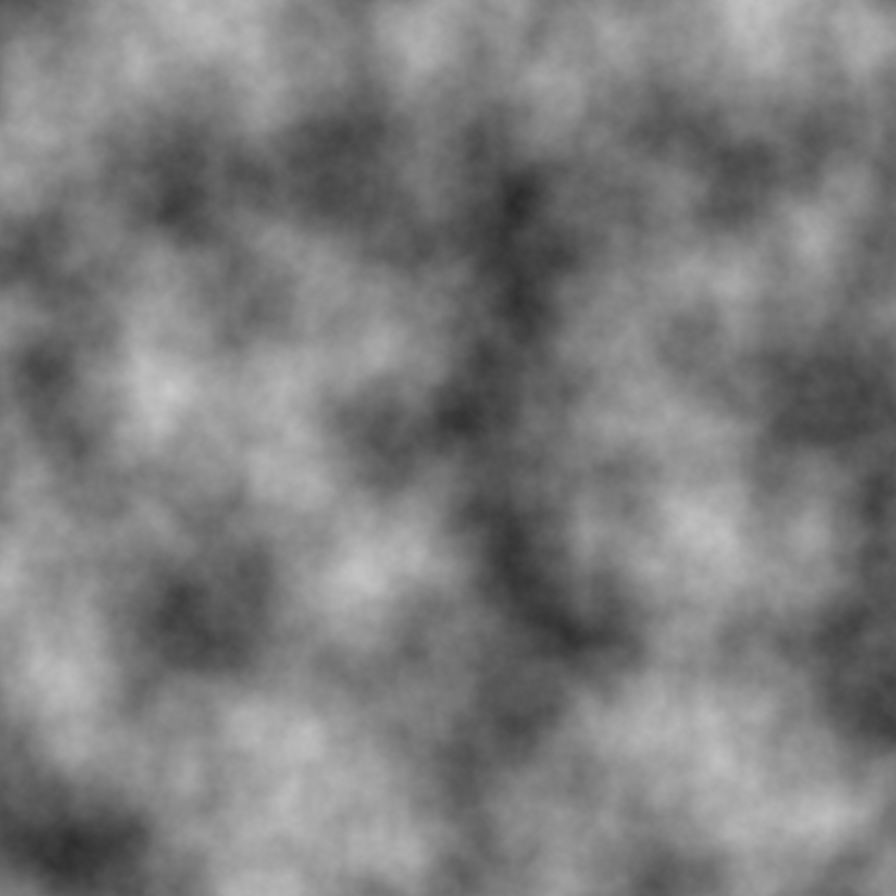
Reproduce this texture procedurally as a three.js fragment shader.

```glsl
#define BASE_CELLS 4.5
#define OCTAVES 6
#define GAIN 0.5
#define LACUNARITY 2.0
#define MEAN_GRAY 0.495
#define CONTRAST 0.43
#define SEED vec2(17.0, 43.0)

varying vec2 vUv;

// Sine-free hash giving two values from 0 to 1
vec2 hash22(vec2 p) {
  vec3 q = fract(p.xyx * vec3(0.1031, 0.1030, 0.0973));
  q += dot(q, q.yzx + 33.33);
  return fract((q.xx + q.yz) * q.zy);
}

// Slope of one lattice corner, evaluated at an offset from it
float cornerSlope(vec2 cell, vec2 offset) {
  vec2 direction = normalize(hash22(cell) * 2.0 - 0.9999);
  return dot(direction, offset);
}

// Gradient noise with quintic blending, centred on zero
float gradientNoise(vec2 p) {
  vec2 cell = floor(p);
  vec2 f = p - cell;
  vec2 blend = f * f * f * (f * (f * 6.0 - 15.0) + 10.0);
  vec2 right = vec2(1.0, 0.0);
  vec2 up = vec2(0.0, 1.0);
  float low = mix(cornerSlope(cell, f),
                  cornerSlope(cell + right, f - right), blend.x);
  float high = mix(cornerSlope(cell + up, f - up),
                   cornerSlope(cell + 1.0, f - 1.0), blend.x);
  return mix(low, high, blend.y);
}

// Octaves of noise, each finer and fainter than the last
float cloudField(vec2 p) {
  float sum = 0.0;
  float amplitude = 1.0;
  for (int i = 0; i < OCTAVES; i++) {
    sum += amplitude * gradientNoise(p);
    p = p * LACUNARITY + SEED;
    amplitude *= GAIN;
  }
  return sum;
}

void main() {
  float gray = MEAN_GRAY + CONTRAST * cloudField(vUv * BASE_CELLS + SEED);
  gl_FragColor = vec4(vec3(clamp(gray, 0.0, 1.0)), 1.0);
}
```
